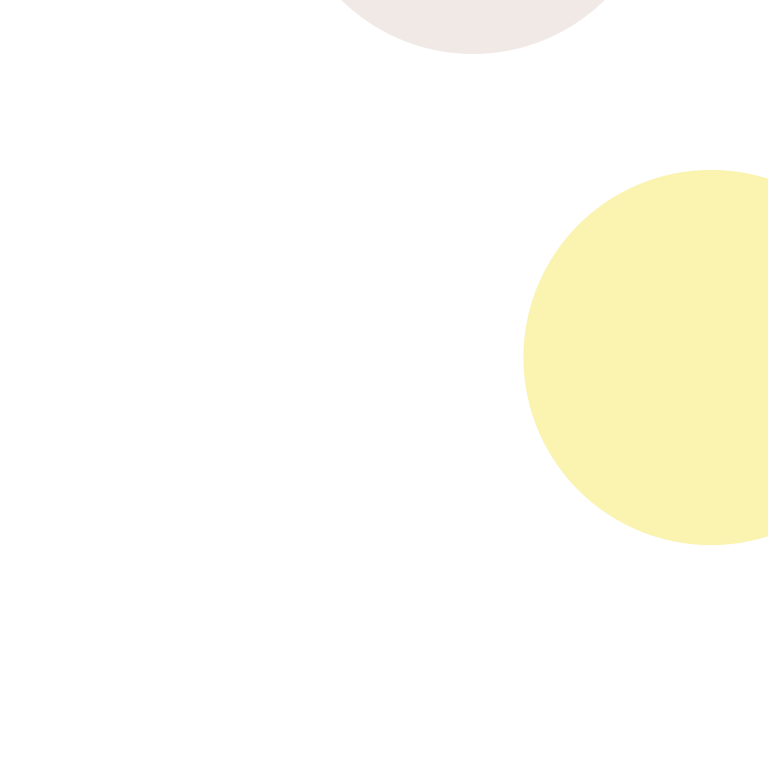
Give the GLSL for this background, as a WebGL 2 fragment shader.

```glsl
#version 300 es
precision highp float;

#define PAPER vec3(1.0)
#define YELLOW vec3(0.98, 0.955, 0.69)
#define BLUSH vec3(0.945, 0.914, 0.902)
#define YELLOW_CENTER vec2(0.9258, 0.5345)
#define BLUSH_CENTER vec2(0.6159, 1.1740)
#define DISC_RADIUS 0.2443

uniform vec2 u_resolution;
out vec4 fragColor;

// Antialiased coverage of a disc, softened over one pixel
float discMask(vec2 point, vec2 center, float radius, float pixel) {
    float dist = length(point - center) - radius;
    return clamp(0.5 - dist / pixel, 0.0, 1.0);
}

void main() {
    vec2 uv = gl_FragCoord.xy / u_resolution;
    float aspect = u_resolution.x / u_resolution.y;
    float pixel = 1.0 / u_resolution.y;
    vec2 scale = vec2(aspect, 1.0);
    vec2 point = uv * scale;

    // Two flat discs on plain paper, both cropped by the canvas
    vec3 color = PAPER;
    color = mix(color, BLUSH, discMask(point, BLUSH_CENTER * scale, DISC_RADIUS, pixel));
    color = mix(color, YELLOW, discMask(point, YELLOW_CENTER * scale, DISC_RADIUS, pixel));

    fragColor = vec4(color, 1.0);
}
```
